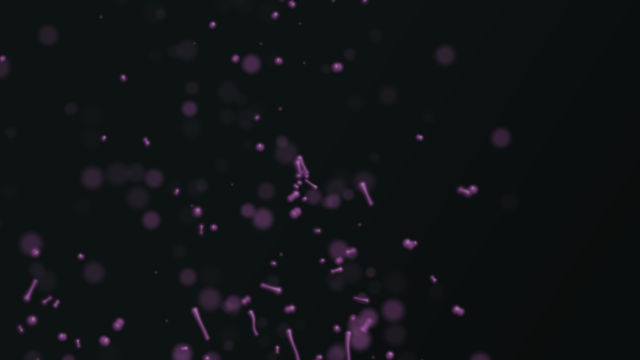
Give the GLSL for this background, as a WebGL 2 fragment shader.

```glsl
#version 300 es
precision highp float;
// Plum droplets flying over a near-black teal backdrop, seen with shallow focus.
// Soft discs, tiny specks, focused beads and a few strands are scattered by hashed
// loops; beads and strands are tapered capsules with a small highlight.

uniform vec2 u_resolution;
out vec4 fragColor;

// Colours
const vec3 BACKDROP = vec3(0.050, 0.070, 0.070);
const vec3 BACKDROP_DARK = vec3(0.041, 0.051, 0.052);
const vec3 HAZE_GREY = vec3(0.38, 0.33, 0.39);
const vec3 HAZE_PLUM = vec3(0.52, 0.27, 0.53);
const vec3 BODY_SHADE = vec3(0.30, 0.14, 0.31);
const vec3 BODY_LIT = vec3(0.54, 0.29, 0.55);
const vec3 GLINT = vec3(0.80, 0.62, 0.80);

// Counts
const int DISCS = 112;
const int SPECKS = 22;
const int BEADS = 66;
const int STRANDS = 4;

// Layout: x in canvas widths, y and all sizes in canvas heights
const float CLOUD_X = 0.39;
const float CLOUD_WIDTH = 0.48;
const float CLOUD_SINK = 1.45;
const vec2 CORE_TOP = vec2(0.49, 0.50);
const vec2 CORE_FOOT = vec2(0.59, 0.05);
const float CORE_SPREAD = 0.075;
const float CORE_SHARE = 0.22;
const vec2 DISC_RADIUS = vec2(0.015, 0.034);
const vec2 DISC_ALPHA = vec2(0.05, 0.52);
const vec2 SPECK_RADIUS = vec2(0.0018, 0.0042);
const vec2 BEAD_RADIUS = vec2(0.0065, 0.0145);
const vec2 BEAD_BLUR = vec2(0.0042, 0.0095);
const float BEAD_STRETCH = 0.055;
const float BEAD_CORE_SHARE = 0.15;
const vec2 STRAND_LENGTH = vec2(0.06, 0.13);
const vec2 STRAND_RADIUS = vec2(0.008, 0.011);
const vec2 GLINT_OFFSET = vec2(0.15, 0.30);
const float PI = 3.14159;

vec4 hash4(float n) {
    return fract(sin(n * vec4(12.9898, 78.233, 39.425, 57.31)
                     + vec4(1.3, 4.7, 2.9, 8.1)) * 43758.5453);
}

// Cloud that thins out upward and toward both sides
vec2 cloudPoint(vec4 h, float aspect) {
    float x = CLOUD_X + CLOUD_WIDTH * (h.x + h.y - 1.0);
    return vec2(x * aspect, 1.02 * pow(h.z, CLOUD_SINK) - 0.01);
}

// Dense column leaning toward the lower right
vec2 corePoint(vec4 h, float aspect) {
    vec2 axis = mix(CORE_TOP, CORE_FOOT, h.x);
    return axis * vec2(aspect, 1.0) + CORE_SPREAD * (h.yz + h.zw - 1.0);
}

// Lays a shaded, tapered and slightly bent capsule over the colour
vec3 paintDrop(vec3 col, vec2 p, vec2 span, float radius, float bend,
               float blur, float alpha) {
    float along = clamp(dot(p, span) / dot(span, span), 0.0, 1.0);
    float stretch = clamp(length(span) / (4.0 * radius), 0.0, 1.0);
    float bow = sin(PI * along);
    vec2 side = normalize(vec2(-span.y, span.x));
    vec2 offset = p - span * along - side * bend * sin(2.0 * PI * along);
    float girth = radius * mix(1.0, 0.65, along * stretch)
                * (1.0 - 0.25 * stretch * bow);
    float cover = 1.0 - smoothstep(-blur, blur, length(offset) - girth);

    vec2 spot = offset / girth - GLINT_OFFSET;
    float light = exp(-1.3 * dot(spot, spot)) * (1.0 - 0.35 * bow * stretch);
    float glint = exp(-6.0 * dot(spot, spot)) * (1.0 - along);
    vec3 body = mix(BODY_SHADE, BODY_LIT, light);
    body = mix(body, GLINT, 0.6 * glint);
    return mix(col, body, cover * alpha);
}

void main() {
    vec2 p = gl_FragCoord.xy / u_resolution.y;
    float aspect = u_resolution.x / u_resolution.y;
    float pixel = 1.0 / u_resolution.y;

    // Backdrop, dimmer toward the lower right
    float dim = smoothstep(0.55, 1.25, p.x / aspect + 0.35 * (1.0 - p.y));
    vec3 col = mix(BACKDROP, BACKDROP_DARK, dim);

    // Out-of-focus discs
    for (int i = 0; i < DISCS; i++) {
        vec4 place = hash4(float(i) + 11.0);
        vec4 look = hash4(float(i) + 211.0);
        bool inCore = look.w < CORE_SHARE;
        vec2 centre = inCore ? corePoint(place, aspect) : cloudPoint(place, aspect);
        float radius = mix(DISC_RADIUS.x, DISC_RADIUS.y, look.x);
        float strength = inCore ? look.y : pow(look.y, 2.8);
        float alpha = mix(DISC_ALPHA.x, DISC_ALPHA.y, strength);
        float cover = 1.0 - smoothstep(0.45, 1.35, length(p - centre) / radius);
        vec3 haze = mix(HAZE_GREY, HAZE_PLUM, clamp(0.2 + 1.2 * strength, 0.0, 1.0));
        col = mix(col, haze, cover * alpha);
    }

    // Specks
    for (int i = 0; i < SPECKS; i++) {
        vec4 place = hash4(float(i) + 401.0);
        float radius = mix(SPECK_RADIUS.x, SPECK_RADIUS.y, place.w);
        float edge = 0.002 + pixel;
        float away = length(p - cloudPoint(place, aspect)) - radius;
        col = mix(col, BODY_LIT, 0.55 * (1.0 - smoothstep(-edge, edge, away)));
    }

    // Focused beads, a few drawn out into drops
    for (int i = 0; i < BEADS; i++) {
        vec4 place = hash4(float(i) + 601.0);
        vec4 look = hash4(float(i) + 701.0);
        bool inCore = place.w < BEAD_CORE_SHARE;
        vec2 centre = inCore ? corePoint(look.wzyx, aspect) : cloudPoint(place, aspect);
        float angle = 2.0 * PI * look.x;
        float reach = 0.002 + BEAD_STRETCH * pow(look.y, 4.0);
        vec2 span = reach * vec2(cos(angle), sin(angle));
        float radius = mix(BEAD_RADIUS.x, BEAD_RADIUS.y, look.z * look.z);
        float blur = mix(BEAD_BLUR.x, BEAD_BLUR.y, look.w * look.w);
        col = paintDrop(col, p - centre, span, radius, 0.0, blur + 0.5 * pixel, 0.92);
    }

    // Long strands rising from the lower edge
    for (int i = 0; i < STRANDS; i++) {
        vec4 place = hash4(float(i) + 907.0);
        vec4 look = hash4(float(i) + 953.0);
        float x = mix(0.26, 0.60, (float(i) + place.x) / float(STRANDS));
        vec2 top = vec2(x * aspect, mix(0.07, 0.30, place.y * place.y));
        float reach = mix(STRAND_LENGTH.x, STRAND_LENGTH.y, look.x);
        vec2 span = reach * normalize(vec2(mix(-0.15, 0.5, look.y), -1.0));
        float radius = mix(STRAND_RADIUS.x, STRAND_RADIUS.y, look.z);
        float bend = 0.012 * (look.w - 0.5);
        col = paintDrop(col, p - top, span, radius, bend, BEAD_BLUR.x + 0.5 * pixel, 0.9);
    }

    fragColor = vec4(col, 1.0);
}
```
